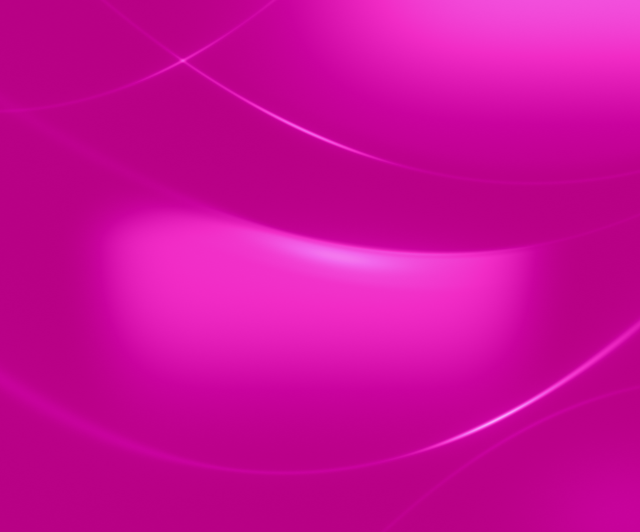
This background is drawn by a WebGL 1 fragment shader. Its source:

```glsl
precision highp float;
uniform vec2 u_resolution;

#define DEEP vec3(0.70, 0.0, 0.49)
#define ROSE vec3(0.79, 0.01, 0.62)
#define HOT vec3(0.945, 0.17, 0.775)
#define PALE vec3(0.95, 0.40, 0.92)
#define SPARK vec3(1.0, 0.88, 1.0)
#define AMBIENT 0.08
#define ASPECT 1.2
#define GRAIN 0.004

// Cubic through four heights spaced evenly from the left to the right edge
float curve(float x, vec4 h) {
  float t = 3.0 * x;
  vec3 d1 = h.yzw - h.xyz;
  vec2 d2 = d1.yz - d1.xy;
  return h.x + t * (d1.x + (t - 1.0) * (d2.x / 2.0 + (t - 2.0) * (d2.y - d2.x) / 6.0));
}

// Signed distance to the curve, positive above it
float curveDistance(vec2 p, vec4 h) {
  float y = curve(p.x, h);
  float slope = (curve(p.x + 0.002, h) - y) / (0.002 * ASPECT);
  return (p.y - y) / sqrt(1.0 + slope * slope);
}

float bump(float x, float center, float width) {
  float t = (x - center) / width;
  return exp(-t * t);
}

// Thin core with a soft halo
float streak(float d, float width) {
  return 0.75 * bump(d, 0.0, width) + 0.25 * exp(-abs(d) / (width * 3.5));
}

float hash(vec2 p) {
  vec3 q = fract(vec3(p.xyx) * 0.1031);
  q += dot(q, q.yzx + 33.33);
  return fract((q.x + q.y) * q.z);
}

// Light level to colour
vec3 ramp(float level) {
  vec3 c = mix(DEEP, ROSE, clamp(level * 3.0, 0.0, 1.0));
  c = mix(c, HOT, clamp(level * 3.0 - 1.0, 0.0, 1.0));
  c = mix(c, PALE, clamp(level * 3.0 - 2.0, 0.0, 1.0));
  return mix(c, SPARK, clamp(level * 2.0 - 2.0, 0.0, 1.0));
}

void main() {
  vec2 p = gl_FragCoord.xy / u_resolution;
  float rising = curveDistance(p, vec4(0.791, 0.919, 1.292, 1.917));
  float upper = curveDistance(p, vec4(1.180, 0.848, 0.677, 0.678));
  float middle = curveDistance(p, vec4(0.812, 0.605, 0.522, 0.597));
  float lower = curveDistance(p, vec4(0.289, 0.122, 0.156, 0.391));
  float corner = curveDistance(p, vec4(-1.045, -0.370, 0.070, 0.273));
  float light = AMBIENT;

  // Glow in the upper right
  vec2 g = (p - vec2(0.964, 1.031)) / vec2(0.56, 0.3125);
  g *= g;
  light += 0.8 * exp(-1.6 * (g.x * g.x + g.y)) * smoothstep(-0.01, 0.05, upper);

  // Central glow, cut off along the middle curve
  g = (p - vec2(0.495, 0.531)) / vec2(0.326, p.y > 0.531 ? 0.078 : 0.234);
  g *= g;
  float soft = 0.012 + 0.04 * (1.0 - smoothstep(0.2, 0.45, p.x));
  float below = 1.0 - smoothstep(-soft, soft, middle);
  light += 0.6 * exp(-0.6 * pow(g.x * g.x * g.x + g.y, 1.5)) * below;

  // Highlight, faint band and halo beside the middle curve
  light += 0.27 * bump(p.x, 0.525, 0.1) * bump(middle, -0.022, 0.018);
  light += 0.06 * bump(p.x, 0.55, 0.17) * below * smoothstep(-0.075, -0.055, middle);
  light += 0.22 * bump(p.x, 0.6, 0.17) * (1.0 - below) * exp(-max(middle, 0.0) / 0.025);
  light += 0.08 * bump(p.x, 0.58, 0.2) * exp(-abs(middle) / 0.09);

  // Glow in the lower right corner
  light += 0.22 * bump(p.x, 0.98, 0.15) * bump(p.y, 0.03, 0.13) * (1.0 - smoothstep(-0.03, 0.0, corner));

  // Streaks, each brightest around one place
  light += (0.14 + 0.35 * bump(p.x, 0.28, 0.07)) * streak(rising, 0.0035);
  light += (0.13 + 0.78 * bump(p.x, 0.475, 0.11) + 0.2 * bump(p.x, 0.31, 0.05)) * streak(upper, 0.0035);
  light += 0.09 * streak(middle, mix(0.014, 0.003, smoothstep(0.1, 0.5, p.x)));
  light += 0.13 * bump(p.x, 0.66, 0.11) * streak(middle, 0.004);
  float lowerWidth = 0.004 + 0.014 * (1.0 - smoothstep(0.05, 0.38, p.x)) + 0.005 * smoothstep(0.8, 1.0, p.x);
  float lowerGain = 0.22 + 0.7 * bump(p.x, 0.765, 0.085) + 0.38 * bump(p.x, 0.89, 0.15);
  light += lowerGain * streak(lower, lowerWidth);
  light += (0.1 + 0.13 * bump(p.x, 0.84, 0.12)) * streak(corner, 0.004);

  // Fine grain against banding
  float grain = (hash(floor(p * 512.0)) - 0.5) * GRAIN;
  gl_FragColor = vec4(ramp(light) + grain, 1.0);
}
```
